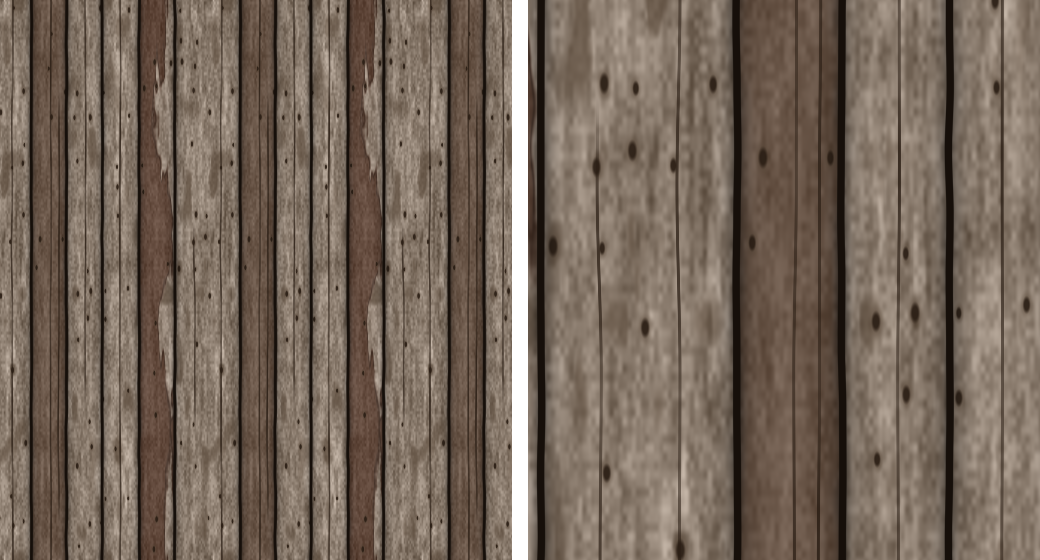
Left: the whole. Right: its middle third, enlarged.
Reproduce this texture procedurally as a WebGL 2 fragment shader.

```glsl
#version 300 es
precision highp float;

uniform vec2 u_resolution;
out vec4 outColor;

// Layout: one tile is five planks wide and as tall as the canvas
const float TILE_WIDTH = 0.373;
const float TILE_START = 0.056;
const int PLANKS = 5;
const float EDGES[6] = float[6](0.0, 0.168, 0.339, 0.516, 0.687, 1.0);
const float GAP_HALF = 0.0055;
const float GAP_SHADOW = 0.012;

// Splits in the wood: position across, top end, bottom end
const int SPLITS = 6;
const vec3 SPLIT[6] = vec3[6](
  vec3(0.094, -0.1, 1.1), vec3(0.132, 0.15, 0.95), vec3(0.258, -0.1, 0.74),
  vec3(0.425, -0.1, 1.1), vec3(0.782, 0.38, 0.78), vec3(0.909, -0.1, 1.1));
const float SPLIT_HALF = 0.0016;

// Colours
const vec3 GREY_WOOD = vec3(0.555, 0.497, 0.442);
const vec3 BROWN_WOOD = vec3(0.415, 0.338, 0.283);
const vec3 RED_WOOD = vec3(0.385, 0.288, 0.236);
const vec3 BARE_WOOD = vec3(0.605, 0.550, 0.495);
const vec3 STAIN = vec3(0.330, 0.265, 0.205);
const vec3 KNOT = vec3(0.160, 0.112, 0.075);
const vec3 GAP = vec3(0.085, 0.060, 0.040);

// Wear
const float GRAIN_CONTRAST = 0.50;
const float STAIN_STRENGTH = 0.65;
const vec2 KNOT_CELLS = vec2(16.0, 22.0);
const vec2 KNOT_RADIUS = vec2(0.13, 0.15);
const float KNOT_CHANCE = 0.27;

float hash(vec2 p) {
  return fract(sin(dot(p, vec2(127.1, 311.7))) * 43758.5453);
}

// Value noise that wraps from top to bottom of the tile
float noise(vec2 uv, vec2 cells) {
  vec2 p = uv * cells, i = floor(p), f = fract(p);
  f = f * f * (3.0 - 2.0 * f);
  float y0 = mod(i.y, cells.y), y1 = mod(i.y + 1.0, cells.y);
  vec2 seed = 0.37 * cells;
  float low = mix(hash(vec2(i.x, y0) + seed), hash(vec2(i.x + 1.0, y0) + seed), f.x);
  float high = mix(hash(vec2(i.x, y1) + seed), hash(vec2(i.x + 1.0, y1) + seed), f.x);
  return mix(low, high, f.y);
}

float bump(float x, float center, float width) {
  float d = (x - center) / width;
  return exp(-d * d);
}

// Distance to a scattered oval knot, in knot radii
float knotDistance(vec2 uv, float chance) {
  vec2 p = uv * KNOT_CELLS, id = floor(p);
  if (hash(id + 7.3) > chance) return 9.0;
  vec2 center = 0.3 + 0.4 * vec2(hash(id + 1.7), hash(id + 4.1));
  vec2 radius = KNOT_RADIUS * mix(0.55, 1.0, hash(id + 9.2));
  return length((fract(p) - center) / radius);
}

void main() {
  vec2 p = gl_FragCoord.xy / u_resolution.y;
  vec2 uv = vec2(fract((p.x - TILE_START) / TILE_WIDTH), p.y);
  float down = 1.0 - uv.y;
  float pixel = 1.0 / (u_resolution.y * TILE_WIDTH);

  // Find the plank and the nearest gap
  int plank = 0;
  float gapDistance = 1.0;
  for (int i = 0; i <= PLANKS; i++) {
    if (i < PLANKS && uv.x >= EDGES[i]) plank = i;
    float track = float(i % PLANKS) * 3.0 + 0.5;
    float wobble = 0.005 * (noise(vec2(track, uv.y), vec2(1.0, 26.0)) - 0.5);
    gapDistance = min(gapDistance, abs(uv.x - EDGES[i] - wobble));
  }
  float across = (uv.x - EDGES[plank]) / (EDGES[plank + 1] - EDGES[plank]);
  bool painted = plank == 0 || plank == 3;

  // Fibres and blotches
  float fibre = noise(uv, vec2(95.0, 38.0));
  float fleck = noise(uv, vec2(140.0, 190.0));
  float streak = noise(uv, vec2(60.0, 7.0));
  float blotch = noise(uv, vec2(13.0, 19.0));
  float grain = 0.30 * fibre + 0.30 * fleck + 0.20 * streak + 0.20 * blotch - 0.5;

  vec3 color = plank == 0 ? BROWN_WOOD : plank == 3 ? RED_WOOD : GREY_WOOD;
  float worn = painted ? 0.0 : 1.0;

  // Peeled strip down the right side of the red plank
  if (plank == 3) {
    float width = 0.42 * bump(down, 0.25, 0.11) + 0.42 * bump(down, 0.59, 0.10)
      + 0.30 * (1.0 - smoothstep(0.10, 0.34, down)) + 0.30 * smoothstep(0.72, 1.0, down);
    float ragged = 0.30 * (streak - 0.5) + 0.22 * (fibre - 0.5);
    float inside = across - 1.0 + width + ragged;
    worn = smoothstep(-0.02, 0.08, inside);
    color = mix(color, BARE_WOOD, 0.85 * worn);
    color *= 1.0 - 0.22 * bump(inside, -0.02, 0.035);
  }
  color += grain * GRAIN_CONTRAST * mix(0.55, 1.0, worn);

  // Brown weather stains and pale scuffs
  float patches = 0.55 * noise(uv, vec2(24.0, 21.0)) + 0.25 * blotch + 0.20 * fibre;
  color = mix(color, STAIN, STAIN_STRENGTH * worn * smoothstep(0.58, 0.80, patches));
  float scuff = 0.7 * noise(uv, vec2(27.0, 6.0)) + 0.3 * fibre;
  color += 0.09 * worn * smoothstep(0.62, 0.82, scuff);

  // Knots with a soft halo
  float knot = knotDistance(uv, painted ? 0.4 * KNOT_CHANCE : KNOT_CHANCE);
  color = mix(color, STAIN, 0.5 * (1.0 - smoothstep(0.6, 2.0, knot)));
  color = mix(color, KNOT, 0.88 * (1.0 - smoothstep(0.5, 1.15, knot)));

  // Long thin splits
  for (int i = 0; i < SPLITS; i++) {
    float sway = 0.010 * (noise(vec2(float(i) + 0.5, uv.y), vec2(1.0, 9.0)) - 0.5);
    float d = abs(uv.x - SPLIT[i].x - sway);
    float span = smoothstep(SPLIT[i].y, SPLIT[i].y + 0.08, down)
      * (1.0 - smoothstep(SPLIT[i].z - 0.08, SPLIT[i].z, down));
    float line = 1.0 - smoothstep(SPLIT_HALF, SPLIT_HALF + pixel, d);
    float depth = 0.35 + 0.55 * noise(vec2(float(i) + 0.5, uv.y), vec2(1.0, 14.0));
    color = mix(color, KNOT, line * span * depth);
  }

  // Shadowed gaps between planks
  float shadow = exp(-max(gapDistance - GAP_HALF, 0.0) / GAP_SHADOW);
  color *= 1.0 - 0.38 * shadow * (0.6 + 0.8 * fibre);
  color = mix(color, GAP, 1.0 - smoothstep(GAP_HALF - 0.5 * pixel, GAP_HALF + pixel, gapDistance));

  outColor = vec4(clamp(color, 0.0, 1.0), 1.0);
}
```
